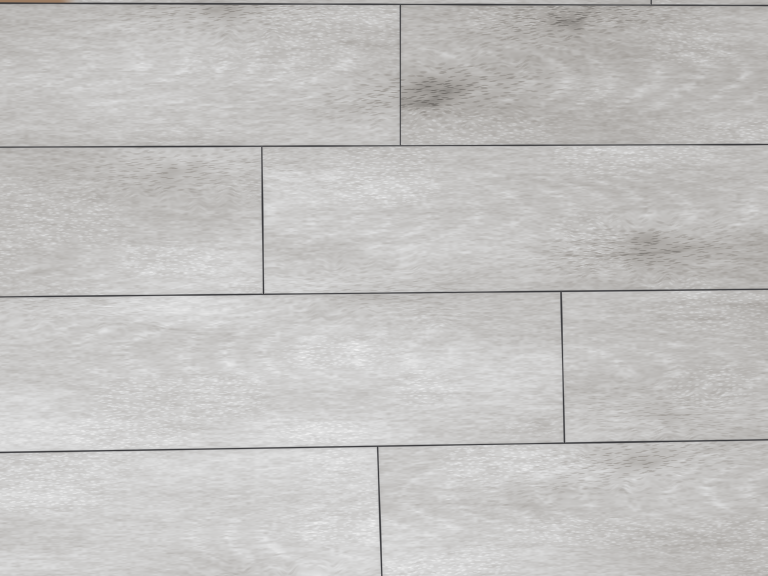
Give the GLSL for this texture, as a WebGL 2 fragment shader.

```glsl
#version 300 es
precision highp float;
// Pale grey wood-look plank floor with thin dark seams, grain, arched rings and knots.

uniform vec2 u_resolution;
out vec4 outColor;

// Layout, in units of the canvas height
const float ASPECT = 1.3333;
const float TOP_SEAM = 0.9945;       // left end of the highest seam
const float ROW_HEIGHT = 0.245;      // row spacing at the top
const float ROW_GROWTH = 0.005;      // rows widen toward the viewer
const vec2 SEAM_TILT = vec2(-0.003, 0.0065);
const float JOINTS[5] = float[5](1.132, 0.695, 0.456, 0.977, 0.660);
const float JOINT_TILT = 0.003;
const float SEAM_HALF_WIDTH = 0.0012;

// Tones
const vec3 SEAM_COLOR = vec3(0.23, 0.23, 0.24);
const vec3 CORNER_COLOR = vec3(0.62, 0.50, 0.40);
const vec3 WARMTH = vec3(0.0, 0.07, 0.15);
const float WHITE_TONE = 0.85;
const float BASE_TONE = 0.675;
const float LIGHT_GAIN = 0.145;
const vec2 LIGHT_CENTER = vec2(0.40, 0.25);

// Wood figure
const int KNOTS_PER_ROW = 3;
const float KNOT_DEPTH = 0.20;
const float FIBRE_DEPTH = 0.050;
const float VEIN_DEPTH = 0.045;
const float RING_DENSITY = 13.0;
const float RING_BEND = 34.0;
const float RING_DEPTH = 0.045;

vec2 hash2(vec2 p) {
    vec3 q = fract(p.xyx * vec3(0.1031, 0.1030, 0.0973));
    q += dot(q, q.yzx + 33.33);
    return fract((q.xx + q.yz) * q.zy);
}

// Smooth value noise, centred on zero
float noise(vec2 p) {
    vec2 i = floor(p), f = fract(p);
    f = f * f * (3.0 - 2.0 * f);
    float low = mix(hash2(i).x, hash2(i + vec2(1, 0)).x, f.x);
    float high = mix(hash2(i + vec2(0, 1)).x, hash2(i + vec2(1, 1)).x, f.x);
    return mix(low, high, f.y) - 0.5;
}

// Cellular noise: distance to the nearest scattered point
float cells(vec2 p) {
    vec2 i = floor(p);
    float nearest = 4.0;
    for (int y = -1; y <= 1; y++)
        for (int x = -1; x <= 1; x++) {
            vec2 cell = i + vec2(x, y);
            nearest = min(nearest, distance(p, cell + hash2(cell)));
        }
    return nearest;
}

// Returns knot darkness, the flecked area around it, and the bend of the grain
vec3 knots(vec2 q, float row, float height) {
    vec3 sum = vec3(0.0);
    for (int i = 0; i < KNOTS_PER_ROW; i++) {
        vec2 place = hash2(vec2(row * 7.0 + 31.0, float(i) * 5.0 + 12.0));
        vec2 kind = hash2(vec2(float(i) * 3.0 + 71.0, row * 11.0 + 43.0));
        vec2 center = vec2((float(i) + place.x) / float(KNOTS_PER_ROW) * ASPECT,
                           height * smoothstep(0.15, 0.85, place.y));
        vec2 d = q - center;
        d.y += d.x * (kind.y - 0.5) * 0.35;
        vec2 warp = vec2(noise(q * 38.0), noise(q * 38.0 + 19.0)) * vec2(0.045, 0.022);
        float core = length((d + warp) / mix(vec2(0.025, 0.010), vec2(0.055, 0.022), kind.x));
        float halo = length((d + warp) / vec2(0.17, 0.042));
        float strength = mix(0.2, 1.0, kind.x * kind.x);
        sum.x += strength * exp(-core * core);
        sum.y += strength * exp(-halo * halo);
        sum.z += d.y * exp(-halo * halo);
    }
    return sum;
}

void main() {
    vec2 p = gl_FragCoord.xy / u_resolution.y;
    float pixel = 1.0 / u_resolution.y;

    // Solve the seam curve for a continuous row number, counted from the top
    float b = ROW_HEIGHT - SEAM_TILT.y * p.x;
    float c = p.y - TOP_SEAM - SEAM_TILT.x * p.x;
    float height = sqrt(b * b - 4.0 * ROW_GROWTH * c);
    float level = (height - b) / (2.0 * ROW_GROWTH);
    float row = floor(level);
    float across = fract(level);
    float jointX = JOINTS[clamp(int(row) + 1, 0, 4)] + JOINT_TILT * row * (across - 0.5);
    vec2 seed = hash2(vec2(row + 17.0, step(jointX, p.x) * 9.0 + 5.0));

    // Coordinates within the plank, with grain bent around knots
    vec2 q = vec2(p.x, across * height);
    vec3 knot = knots(q, row, height);
    vec2 g = q + seed * 13.0;
    g.y += knot.z * 0.6 + 0.010 * noise(g * vec2(3.5, 6.0));

    // Light pool, cloudy patches and layered fibres
    vec2 fromLight = (p - LIGHT_CENTER) * vec2(0.9, 1.1);
    float tone = BASE_TONE + LIGHT_GAIN * exp(-dot(fromLight, fromLight));
    tone += 0.02 * (seed.x - 0.5) + 0.085 * noise(g * vec2(3.5, 17.0));
    float fibre = 0.6 * noise(g * vec2(9.0, 100.0)) + noise(g * vec2(38.0, 240.0)) + noise(g * vec2(130.0, 410.0));
    tone += FIBRE_DEPTH * fibre;

    // Thin broken veins that follow the grain
    float vein = 1.0 - smoothstep(0.0, 0.06, abs(noise(g * vec2(3.0, 30.0) + 7.0)));
    vein *= smoothstep(-0.1, 0.3, noise(g * vec2(9.0, 40.0) + 23.0));
    tone -= VEIN_DEPTH * vein * (0.5 + 2.0 * knot.y);

    // Nested arches of growth rings, fading in and out along the plank
    float side = q.y - height * mix(0.3, 0.7, seed.y);
    float arch = q.x * sign(seed.x - 0.5) - RING_BEND * side * side + 0.09 * noise(g * vec2(5.0, 14.0));
    float ring = 0.64 - abs(sin(3.1416 * RING_DENSITY * arch));
    float ringArea = smoothstep(-0.2, 0.2, noise(g * vec2(2.2, 3.0))) * exp(-side * side * 150.0);
    tone += RING_DEPTH * ringArea * ring * (0.7 + 1.2 * fibre);

    // Chalky flecks, dark pores and knots
    float chalk = 1.0 - smoothstep(0.1, 0.4, cells(g * vec2(75.0, 210.0)));
    tone += 0.05 * chalk * smoothstep(0.0, 0.3, noise(g * vec2(6.0, 15.0) + 41.0));
    float pore = 1.0 - smoothstep(0.12, 0.36, cells(g * vec2(40.0, 150.0) + g.yx * 14.0));
    tone -= pore * (0.015 + 0.13 * knot.y);
    tone -= KNOT_DEPTH * knot.x * clamp(0.65 + 0.8 * fibre, 0.15, 1.2) + 0.03 * knot.y;
    vec3 color = tone - WARMTH * clamp(WHITE_TONE - tone, 0.0, 0.2);

    // Warm corner of the topmost strip
    float corner = step(row, -0.5) * (1.0 - smoothstep(0.10, 0.14, p.x));
    color = mix(color, CORNER_COLOR, corner);

    // Seams with a faint soft bevel
    float seamDistance = min(abs(level - round(level)) * height, abs(p.x - jointX));
    float halfWidth = SEAM_HALF_WIDTH * (1.0 + 0.6 * noise(p * 11.0));
    color *= 1.0 - 0.06 * exp(-seamDistance * 250.0);
    float seam = 1.0 - smoothstep(halfWidth - 0.8 * pixel, halfWidth + 0.8 * pixel, seamDistance);
    outColor = vec4(mix(color, SEAM_COLOR, seam), 1.0);
}
```
